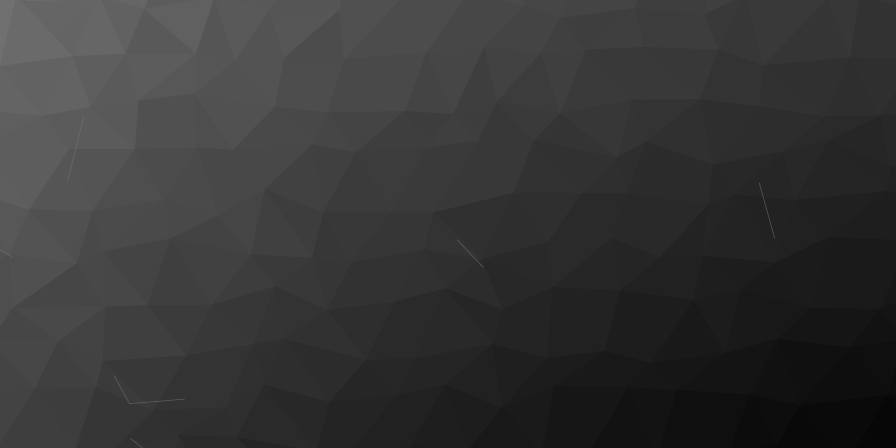
This background is drawn by a Shadertoy shader. Its source:

```glsl
const vec2 CELL = vec2(0.134, 0.110);   // mesh spacing, in canvas heights
const float JITTER = 0.60;              // vertex scatter, in cells
const float ROW_SHIFT = 0.5;            // offset of every other row
const float FACET_CONTRAST = 0.085;     // relative tone spread between facets
const float BASE_TONE = 0.243;          // tone at the lower left corner
const float RISE_UP = 0.193;
const float FALL_RIGHT = 0.33;
const float CURVE_RIGHT = 0.105;
const float HAIRLINE = 0.0008;          // half width, in canvas heights
const float HAIRLINE_TONE = 0.46;
const float HAIRLINE_ALPHA = 0.62;

// Bright seams along a few facet edges: start.xy, end.xy
const int SEAM_COUNT = 8;
const vec4 SEAMS[SEAM_COUNT] = vec4[SEAM_COUNT](
    vec4(0.187, 0.740, 0.151, 0.596),
    vec4(0.000, 0.443, 0.026, 0.427),
    vec4(1.021, 0.464, 1.078, 0.404),
    vec4(1.695, 0.591, 1.729, 0.469),
    vec4(0.255, 0.161, 0.289, 0.099),
    vec4(0.289, 0.099, 0.411, 0.109),
    vec4(0.292, 0.021, 0.318, 0.000),
    vec4(0.060, 0.999, 0.135, 0.997));

vec2 hash22(vec2 p) {
    vec3 q = fract(p.xyx * vec3(0.1031, 0.1030, 0.0973));
    q += dot(q, q.yzx + 33.33);
    return fract((q.xx + q.yz) * q.zy);
}

// Background gradient, with p in canvas heights
float gradientTone(vec2 p, float aspect) {
    float x = clamp(p.x / aspect, 0.0, 1.0);
    float y = clamp(p.y, 0.0, 1.0);
    return BASE_TONE + RISE_UP * y - FALL_RIGHT * x + CURVE_RIGHT * x * x;
}

vec2 meshVertex(vec2 id) {
    vec2 offset = JITTER * (hash22(id + 47.0) - 0.5);
    offset.x += ROW_SHIFT * mod(id.y, 2.0);
    return (id + offset) * CELL;
}

// Signed distance to the line a-b, positive on its left
float leftOf(vec2 p, vec2 a, vec2 b) {
    vec2 e = normalize(b - a);
    return e.x * (p.y - a.y) - e.y * (p.x - a.x);
}

float triangleCoverage(vec2 p, vec2 a, vec2 b, vec2 c, float pixel) {
    float d = min(leftOf(p, a, b), min(leftOf(p, b, c), leftOf(p, c, a)));
    return clamp(0.5 + d / pixel, 0.0, 1.0);
}

float facetTone(vec2 a, vec2 b, vec2 c, float noise, float aspect) {
    float tone = gradientTone((a + b + c) / 3.0, aspect);
    return tone * (1.0 + FACET_CONTRAST * (noise - 0.5));
}

// Flat shaded triangles on a jittered grid
float meshTone(vec2 p, float aspect, float pixel) {
    vec2 home = floor(p / CELL);
    float total = 0.001;
    float sum = total * gradientTone(p, aspect);
    for (int j = -1; j <= 1; j++)
    for (int i = -1; i <= 1; i++) {
        vec2 id = home + vec2(i, j);
        vec2 a = meshVertex(id);
        vec2 b = meshVertex(id + vec2(1, 0));
        vec2 c = meshVertex(id + vec2(1, 1));
        vec2 d = meshVertex(id + vec2(0, 1));
        // Rotate the corners so that a-c is the shorter diagonal
        if (distance(a, c) > distance(b, d)) {
            vec2 first = a;
            a = b; b = c; c = d; d = first;
        }
        vec2 noise = hash22(id + 113.0);
        float lower = triangleCoverage(p, a, b, c, pixel);
        float upper = triangleCoverage(p, a, c, d, pixel);
        sum += lower * facetTone(a, b, c, noise.x, aspect);
        sum += upper * facetTone(a, c, d, noise.y, aspect);
        total += lower + upper;
    }
    return sum / total;
}

float segmentDistance(vec2 p, vec2 a, vec2 b) {
    vec2 ab = b - a;
    float t = clamp(dot(p - a, ab) / dot(ab, ab), 0.0, 1.0);
    return length(p - a - ab * t);
}

void mainImage(out vec4 fragColor, in vec2 fragCoord) {
    float pixel = 1.0 / iResolution.y;
    float aspect = iResolution.x * pixel;
    vec2 p = fragCoord * pixel;
    float tone = meshTone(p, aspect, pixel);

    // Hairline seams
    float nearest = 1.0;
    for (int i = 0; i < SEAM_COUNT; i++)
        nearest = min(nearest, segmentDistance(p, SEAMS[i].xy, SEAMS[i].zw));
    float seam = clamp(0.5 + (HAIRLINE - nearest) / pixel, 0.0, 1.0);
    tone = mix(tone, max(tone, HAIRLINE_TONE), HAIRLINE_ALPHA * seam);

    fragColor = vec4(vec3(tone), 1.0);
}
```
